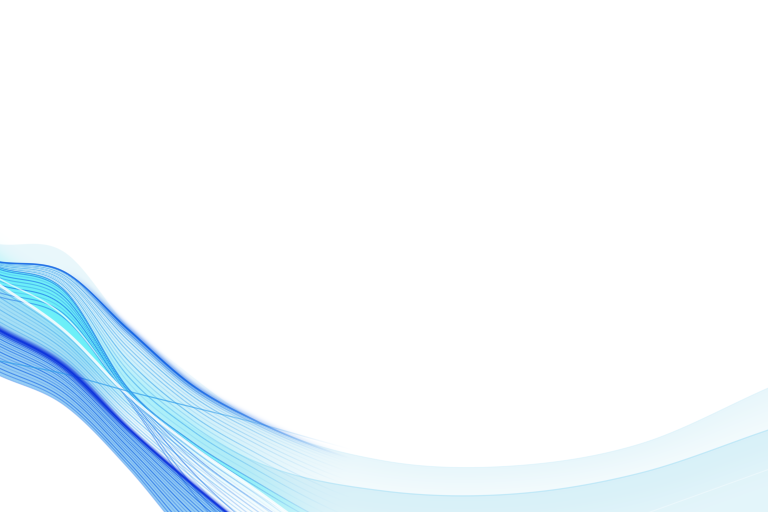
This background is drawn by a Shadertoy shader. Its source:

```glsl
// Translucent blue ribbons sweep from the left edge into a pale wave at lower right.
// Each ribbon lies between two smooth spline rails: a tinted fill plus a fan of
// fine strands interpolated from rail to rail, layered over white.

const vec3 PAPER = vec3(1.0);
const vec3 MIST  = vec3(0.84, 0.94, 0.97);
const vec3 SKY   = vec3(0.53, 0.83, 0.95);
const vec3 AZURE = vec3(0.20, 0.62, 0.92);
const vec3 AQUA  = vec3(0.36, 0.93, 0.97);
const vec3 ROYAL = vec3(0.04, 0.36, 0.89);
const vec3 DEEP  = vec3(0.00, 0.12, 0.85);
const float STRAND_WIDTH = 0.0011;
const float NEAR_STEP = 0.125;  // knot spacing of the twisted ribbons
const float WIDE_STEP = 0.25;   // knot spacing of the long wave

// Rail heights at evenly spaced knots, in canvas heights
const float VEIL[7]   = float[7](0.523, 0.508, 0.362, 0.248, 0.180, 0.135, 0.102);
const float CREST[7]  = float[7](0.488, 0.469, 0.357, 0.248, 0.178, 0.125, 0.085);
const float WEAVE[7]  = float[7](0.477, 0.434, 0.242, 0.137, 0.059, -0.012, -0.07);
const float STREAK[7] = float[7](0.443, 0.355, 0.229, 0.129, 0.043, -0.045, -0.11);
const float PLUNGE[7] = float[7](0.420, 0.379, 0.219, 0.039, -0.10, -0.20, -0.30);
const float SPINE[7]  = float[7](0.355, 0.285, 0.164, 0.055, -0.045, -0.13, -0.21);
const float KEEL[7]   = float[7](0.266, 0.209, 0.086, -0.064, -0.19, -0.30, -0.40);
const float CROSS[7]  = float[7](0.295, 0.270, 0.236, 0.205, 0.174, 0.139, 0.105);
const float UPPER[7]  = float[7](0.488, 0.357, 0.178, 0.100, 0.090, 0.133, 0.242);
const float LOWER[7]  = float[7](0.434, 0.248, 0.098, 0.041, 0.035, 0.076, 0.160);

// Spline through the knots: height in x, slope in y
vec2 rail(float k[7], float spacing, float x) {
    float u = clamp(x / spacing, 0.0, 5.999);
    int i = int(u);
    float f = u - float(i), p = k[i], q = k[i + 1];
    float before = i > 0 ? k[max(i - 1, 0)] : 2.0 * p - q;
    float after = i < 5 ? k[min(i + 2, 6)] : 2.0 * q - p;
    float m = 0.5 * (q - before), n = 0.5 * (after - p);
    float a = 2.0 * (p - q) + m + n, b = 3.0 * (q - p) - 2.0 * m - n;
    return vec2(((a * f + b) * f + m) * f + p, ((3.0 * a * f + 2.0 * b) * f + m) / spacing);
}

// Signed distance above a rail, corrected for its slope
float above(float y, vec2 r) {
    return (y - r.x) * inversesqrt(1.0 + r.y * r.y);
}

float stroke(float y, vec2 r, float width) {
    float soft = 0.7 / iResolution.y;
    return 1.0 - smoothstep(width - soft, width + soft, abs(above(y, r)));
}

float halo(float y, vec2 r, float width) {
    float d = above(y, r) / width;
    return exp(-d * d);
}

float between(float y, vec2 a, vec2 b) {
    float soft = 0.8 / iResolution.y;
    float da = above(y, a), db = above(y, b);
    return smoothstep(-soft, soft, max(min(-da, db), min(da, -db)));
}

// Fan of strands; bunch > 1 gathers them toward the first rail
float strands(float y, vec2 a, vec2 b, int count, float bunch) {
    float ink = 0.0;
    for (int i = 0; i <= count; i++) {
        float t = pow(float(i) / float(count), bunch);
        float weight = 0.65 + 0.35 * sin(float(i) * 2.4);
        ink = max(ink, weight * stroke(y, mix(a, b, t), STRAND_WIDTH));
    }
    return ink;
}

void mainImage(out vec4 fragColor, in vec2 fragCoord) {
    vec2 p = fragCoord / iResolution.y;
    p.x *= 1.5 * iResolution.y / iResolution.x;
    float x = p.x, y = p.y;
    vec2 veil = rail(VEIL, NEAR_STEP, x), crest = rail(CREST, NEAR_STEP, x);
    vec2 weave = rail(WEAVE, NEAR_STEP, x), streak = rail(STREAK, NEAR_STEP, x);
    vec2 plunge = rail(PLUNGE, NEAR_STEP, x), spine = rail(SPINE, NEAR_STEP, x);
    vec2 keel = rail(KEEL, NEAR_STEP, x), crossing = rail(CROSS, NEAR_STEP, x);
    vec2 upper = rail(UPPER, WIDE_STEP, x), lower = rail(LOWER, WIDE_STEP, x);
    float leftFade = 1.0 - smoothstep(0.30, 0.70, x);
    float twist = 1.0 - smoothstep(0.14, 0.28, x);
    float wave = smoothstep(0.25, 0.50, x);
    vec3 col = PAPER;

    // Long pale wave, denser beneath its second edge
    float body = between(y, upper, lower) * wave;
    float rise = clamp((y - lower.x) / max(upper.x - lower.x, 0.01), 0.0, 1.0);
    col = mix(col, MIST, body * mix(0.30, 0.58, rise));
    float under = between(y, lower, min(streak, vec2(-0.1, 0.0))) * wave * step(streak.x, y);
    col = mix(col, MIST, under * mix(0.95, 0.68, smoothstep(0.0, 0.12, lower.x - y)));
    col = mix(col, SKY, wave * 0.40 * (stroke(y, lower, 0.0012) + 0.35 * stroke(y, upper, 0.001)));
    col = mix(col, PAPER, 0.35 * stroke(y, vec2(0.36 * (x - 1.27), 0.36), 0.001) * wave);

    // Veil, pale inner sheets and blue underside
    col = mix(col, MIST, 0.55 * between(y, veil, crest) * leftFade);
    col = mix(col, SKY, 0.30 * between(y, crest, weave) * leftFade);
    col = mix(col, SKY, mix(0.12, 0.75, twist) * between(y, streak, spine) * leftFade);
    col = mix(col, AZURE, 0.52 * between(y, spine, keel));
    col = mix(col, AQUA, 0.85 * between(y, weave, streak) * leftFade);
    col = mix(col, AQUA, 0.35 * halo(y, streak + vec2(0.025, 0.0), 0.03) * leftFade);

    // Strand fans
    col = mix(col, AZURE, 0.6 * strands(y, crest, weave, 16, 1.7) * leftFade);
    col = mix(col, ROYAL, 0.6 * strands(y, weave, plunge, 9, 1.3) * leftFade);
    col = mix(col, AZURE, 0.5 * strands(y, streak, spine, 11, 1.0) * leftFade);
    col = mix(col, ROYAL, 0.65 * strands(y, spine, keel, 18, 1.5));

    // Bright streaks and dark leading edges
    col = mix(col, PAPER, 0.85 * stroke(y, streak, 0.0026));
    col = mix(col, PAPER, 0.7 * stroke(y, mix(streak, weave, 0.35), 0.0014) * twist);
    col = mix(col, AZURE, 0.75 * stroke(y, crossing, 0.0012) * leftFade);
    col = mix(col, ROYAL, 0.8 * stroke(y, crest, 0.0016) * leftFade);
    col = mix(col, ROYAL, 0.55 * halo(y, crest, 0.007) * leftFade * smoothstep(0.12, 0.25, x));
    col = mix(col, DEEP, 0.8 * halo(y, spine, mix(0.004, 0.007, twist)));
    fragColor = vec4(col, 1.0);
}
```
